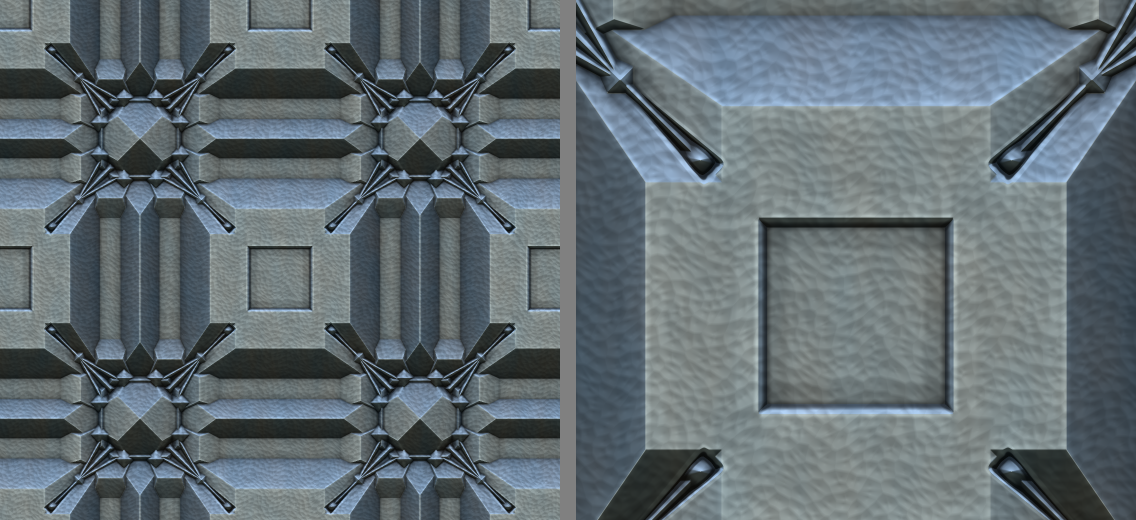
Left, the full canvas; right, a detail of the centre.
Give the GLSL for this pattern, as a Shadertoy shader.

```glsl
const vec3 STONE = vec3(0.49, 0.53, 0.53);
const vec3 SKY_LIT = vec3(0.49, 0.58, 0.68);
const vec3 SIDE = vec3(0.28, 0.33, 0.37);
const vec3 SHADE = vec3(0.16, 0.18, 0.17);

vec2 hash2(vec2 p) {
    vec3 k = fract(p.xyx * vec3(0.1031, 0.1030, 0.0973));
    k += dot(k, k.yzx + 33.33);
    return fract((k.xx + k.yz) * k.zy);
}

// Distance to the nearest scattered point
float cellular(vec2 p) {
    vec2 cell = floor(p), f = fract(p);
    float nearest = 2.0;
    for (int y = -1; y <= 1; y++)
        for (int x = -1; x <= 1; x++) {
            vec2 o = vec2(x, y);
            vec2 d = o + hash2(cell + o) - f;
            nearest = min(nearest, dot(d, d));
        }
    return sqrt(nearest);
}

float layeredSines(vec2 p) {
    float sum = 0.0, gain = 0.5;
    for (int i = 0; i < 4; i++) {
        sum += gain * sin(p.x + 1.7 * sin(p.y)) * cos(p.y + 1.3 * sin(p.x));
        p = mat2(1.5, 1.1, -1.1, 1.5) * p + 1.9;
        gain *= 0.6;
    }
    return sum;
}

float bar(float top, float offset, float slope) {
    return top - slope * abs(offset);
}

// Bevelled plate with notched corners and a sunken square
float plate(float u, float v, float r, float d) {
    float h = min(min(1.3 * (v - 0.143), 0.139 - 0.89 * (0.341 - u)), 0.139);
    float slit = 0.1 * (r - 0.28);
    h -= 0.06 * smoothstep(0.0, 0.008, slit - d) * (1.0 - smoothstep(0.455, 0.47, r));
    return h - 0.03 * smoothstep(0.383, 0.395, v);
}

// Ribs fanning along the diagonal, with a hub and an end knob
float ribs(float r, float d) {
    float top = 0.02 + 0.35 * (r - 0.2);
    float span = min(3.0 * (r - 0.15), 3.0 * (0.47 - r));
    float h = min(bar(top, d, 3.0), span);
    float fan = bar(top, d - 0.28 * (0.31 - r), 3.0);
    h = max(h, min(fan, 3.0 * (0.325 - r)));
    h = max(h, 0.075 - 1.4 * (abs(r - 0.31) + d));
    return max(h, 0.135 - 2.4 * length(vec2(r - 0.445, d)));
}

// Faceted boss, collar and studs around each crossing
float boss(float u, float v) {
    float h = min(0.85 * (0.122 - u), 2.0 * (0.178 - u - v));
    h = max(h, min(bar(0.008, u - 0.136, 2.2), 2.0 * (0.1 - v)));
    return max(h, 0.05 - 1.9 * abs(v - 0.057) - 1.2 * abs(u - 0.145));
}

// Relief of one tile, folded eight ways about the crossing
float relief(vec2 p) {
    vec2 a = abs(fract(p) - 0.5);
    float u = max(a.x, a.y), v = min(a.x, a.y);
    float r = (u + v) * 0.7071, d = (u - v) * 0.7071;
    float h = clamp(1.2 * (u - 0.185), -0.04, 0.0);
    float ridge = min(1.2 * (0.07 - v), 0.87 * (u - 0.177));
    float block = min(0.62 * (0.284 - u), 0.95 * (u - 0.165));
    block = min(block, min(2.0 * (v - 0.04), 2.0 * (0.17 - v)));
    h = max(h, max(ridge, block));
    h = max(h, plate(u, v, r, d));
    return max(h, max(ribs(r, d), boss(u, v)));
}

// Mean height around p at a given radius
float ringHeight(vec2 p, float radius) {
    vec2 e = vec2(radius, 0.0);
    return 0.25 * (relief(p + e) + relief(p - e) + relief(p + e.yx) + relief(p - e.yx));
}

vec3 shadeRelief(vec2 p) {
    vec2 e = vec2(0.0015, 0.0);
    float h = relief(p);
    vec2 facing = vec2(relief(p - e) - relief(p + e),
                       relief(p - e.yx) - relief(p + e.yx)) / (2.0 * e.x);

    // Cool light from above
    vec3 col = mix(STONE, SIDE, smoothstep(0.7, 1.2, abs(facing.x)));
    col *= 1.0 - 0.06 * clamp(facing.x, -1.0, 1.0);
    col = mix(col, SKY_LIT, smoothstep(0.1, 0.8, facing.y));
    col = mix(col, SHADE, smoothstep(0.1, 0.9, -facing.y));

    // Dark joints, worn bright edges
    float joint = ringHeight(p, 0.007) - h;
    float hollow = ringHeight(p, 0.03) - h;
    col *= 1.0 - clamp(75.0 * joint, -0.22, 0.5);
    col *= 1.0 - clamp(18.0 * hollow, -0.06, 0.45);
    return col * (0.87 + 0.9 * clamp(h, -0.1, 0.14));
}

// Pebbled surface and faint vertical stains
vec3 weather(vec3 col, vec2 p) {
    vec2 g = p * vec2(62.0, 74.0) + 0.5 * sin(p.yx * 47.0);
    float grain = cellular(g + vec2(0.12, 0.3)) - cellular(g);
    float stain = layeredSines(p * vec2(19.0, 7.0));
    col *= 1.0 - 0.3 * grain;
    col *= 1.0 + 0.07 * layeredSines(p * 31.0);
    return col + stain * vec3(0.022, 0.0, -0.016);
}

void mainImage(out vec4 fragColor, in vec2 fragCoord) {
    const float TILES_ACROSS = 2.0;
    float scale = TILES_ACROSS / iResolution.x;
    vec2 p = (fragCoord - vec2(0.0, iResolution.y)) * scale - vec2(0.0, 0.005);
    vec3 col = vec3(0.0);
    for (int i = 0; i < 4; i++) {
        vec2 jitter = 0.5 * vec2(i % 2, i / 2) - 0.25;
        col += 0.25 * shadeRelief(p + jitter * scale);
    }
    fragColor = vec4(clamp(weather(col, p), 0.0, 1.0), 1.0);
}
```
